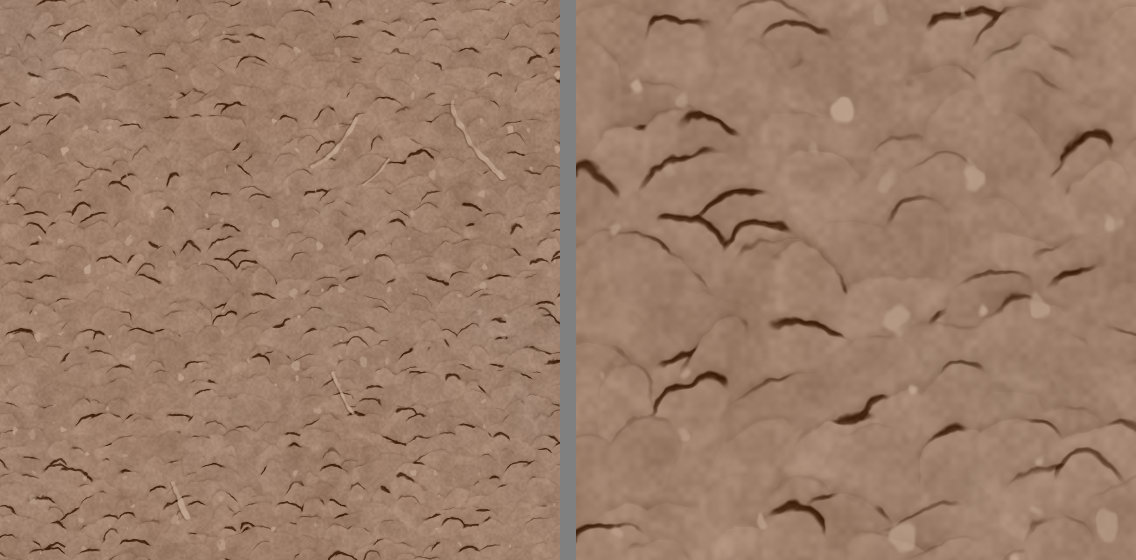
Left: the whole. Right: its middle third, enlarged.
Give the GLSL for this texture, as a Shadertoy shader.

```glsl
// Flaking brown clay surface: overlapping scales with dark cracked upper rims and a few pale straws.

const vec3  CLAY        = vec3(0.618, 0.498, 0.418);
const vec3  STRAW       = vec3(0.76, 0.65, 0.57);
const vec3  WARM_SHIFT  = vec3(0.008, -0.002, -0.012);
const vec2  CELL        = vec2(0.041, 0.031);  // spacing of the scales
const float CRACK_WIDTH = 0.0021;
const float CRACK_DEPTH = 0.33;
const float SHADE_DEPTH = 0.06;
const float SHADE_REACH = 0.007;
const float SOFTNESS    = 0.0016;
const float WARP        = 0.017;
const float FLECK_CELL  = 0.042;
const int   STRAWS      = 5;

vec2 hash2(vec2 p) {
    vec3 q = fract(p.xyx * vec3(0.1031, 0.1030, 0.0973));
    q += dot(q, q.yzx + 33.33);
    return fract((q.xx + q.yz) * q.zy);
}

float noise(vec2 p) {
    vec2 i = floor(p), f = fract(p);
    f = f * f * (3.0 - 2.0 * f);
    float low  = mix(hash2(i).x, hash2(i + vec2(1, 0)).x, f.x);
    float high = mix(hash2(i + vec2(0, 1)).x, hash2(i + vec2(1, 1)).x, f.x);
    return mix(low, high, f.y);
}

float fbm(vec2 p) {
    float sum = 0.0, amp = 0.5;
    for (int i = 0; i < 4; i++) {
        sum += amp * noise(p);
        p = mat2(1.6, 1.2, -1.2, 1.6) * p + 17.3;
        amp *= 0.5;
    }
    return sum / 0.9375;
}

// Paints scales row by row downwards, so each convex upper rim stays visible.
float scaleTone(vec2 uv, float soft) {
    vec2 p = uv + WARP * (vec2(fbm(uv * 38.0 + 5.0), fbm(uv * 38.0 + 71.0)) - 0.5);
    vec2 home = floor(p / CELL);
    float gate = smoothstep(0.32, 0.68, noise(uv * vec2(36.0, 46.0) + 9.0));
    float tone = 0.0;
    for (int j = 2; j >= -2; j--) {
        for (int i = -2; i <= 2; i++) {
            vec2 id = home + vec2(i, j) + 100.0;
            vec2 place = hash2(id), size = hash2(id + 211.0), look = hash2(id + 433.0);
            vec2 q = p - (id - 100.0 + 0.5 + 0.85 * (place - 0.5)) * CELL;
            q.y += q.x * (look.y - 0.5) * 0.9;
            vec2 radius = CELL * mix(vec2(0.42, 0.5), vec2(0.85, 0.95), size);
            float d = (length(q / radius) - 1.0) * min(radius.x, radius.y);
            float upper = smoothstep(0.25, 0.9, q.y / (length(q) + 1e-4));
            float strength = upper * gate * (0.12 + 0.88 * look.x * look.x);

            // Soft shade above the rim, then the flake body with a lit edge
            tone -= SHADE_DEPTH * upper * (0.3 + 0.7 * look.x)
                  * smoothstep(SHADE_REACH, 0.0, d) * step(0.0, d);
            float lit = 0.022 * exp(-abs(d + 0.004) / 0.004) * (1.0 - 0.5 * upper);
            float body = (place.x - 0.5) * 0.045 + lit;
            tone = mix(tone, body, smoothstep(soft, -soft, d));

            // Thin crack tapering towards the sides
            float width = CRACK_WIDTH * strength;
            float crack = 1.0 - smoothstep(width * 0.4, width + soft, abs(d));
            tone -= CRACK_DEPTH * crack * smoothstep(0.0, 0.6, strength);
        }
    }
    return max(tone, -0.36);
}

// Small pale chips scattered sparsely.
float flecks(vec2 uv, float soft) {
    vec2 id = floor(uv / FLECK_CELL);
    vec2 rnd = hash2(id + 617.0), pick = hash2(id + 829.0);
    vec2 q = uv - (id + 0.25 + 0.5 * rnd) * FLECK_CELL;
    q += 0.006 * (vec2(noise(uv * 150.0), noise(uv * 150.0 + 40.0)) - 0.5);
    float radius = mix(0.002, 0.007, pick.y * pick.y);
    float d = length(q * vec2(1.0, 0.8)) - radius;
    return smoothstep(soft, -soft, d) * step(0.72, pick.x) * (0.35 + 0.5 * rnd.x);
}

// Bent, ragged straw fragments: x is pale cover, y is the shadow beside them.
vec2 straws(vec2 uv, float soft) {
    vec2 result = vec2(0.0);
    float ragged = noise(uv * 85.0 + 3.0);
    for (int i = 0; i < STRAWS; i++) {
        vec2 key = vec2(float(i) * 7.0 + 3.0, 51.0);
        vec2 center = 0.1 + 0.8 * hash2(key), shape = hash2(key + 90.0);
        float angle = (shape.x - 0.5) * 1.8;
        float halfLength = mix(0.025, 0.085, shape.y);
        vec2 q = mat2(cos(angle), sin(angle), -sin(angle), cos(angle)) * (uv - center);
        q.x += (shape.x - 0.5) * 6.0 * q.y * q.y + 0.005 * (noise(uv * 45.0) - 0.5);
        float width = mix(0.0012, 0.0065, hash2(key + 33.0).x * ragged);
        vec2 tip = vec2(0.0, clamp(q.y, -halfLength, halfLength));
        float d = length(q - tip) - width;
        float side = length(q - tip + vec2(0.003, 0.0)) - width;
        result.x = max(result.x, smoothstep(soft, -soft, d) * (0.45 + 0.5 * ragged));
        result.y = max(result.y, smoothstep(soft, -soft, side));
    }
    return result;
}

void mainImage(out vec4 fragColor, in vec2 fragCoord) {
    vec2 uv = fragCoord / iResolution.y;
    float soft = max(SOFTNESS, 0.8 / iResolution.y);

    // Scales, broad mottling and fine grain
    float tone = scaleTone(uv, soft);
    tone += 0.05 * (fbm(uv * 7.0) - 0.5) + 0.09 * (fbm(uv * 55.0 + 23.0) - 0.5);
    tone += 0.045 * (noise(uv * 240.0) - 0.5);
    vec3 color = CLAY + tone + WARM_SHIFT * 2.0 * (fbm(uv * 5.0 + 60.0) - 0.5);

    // Pale debris on top
    vec2 straw = straws(uv, soft);
    color -= 0.10 * straw.y * (1.0 - straw.x);
    color = mix(color, STRAW, max(straw.x, flecks(uv, soft)));
    fragColor = vec4(clamp(color, 0.0, 1.0), 1.0);
}
```
